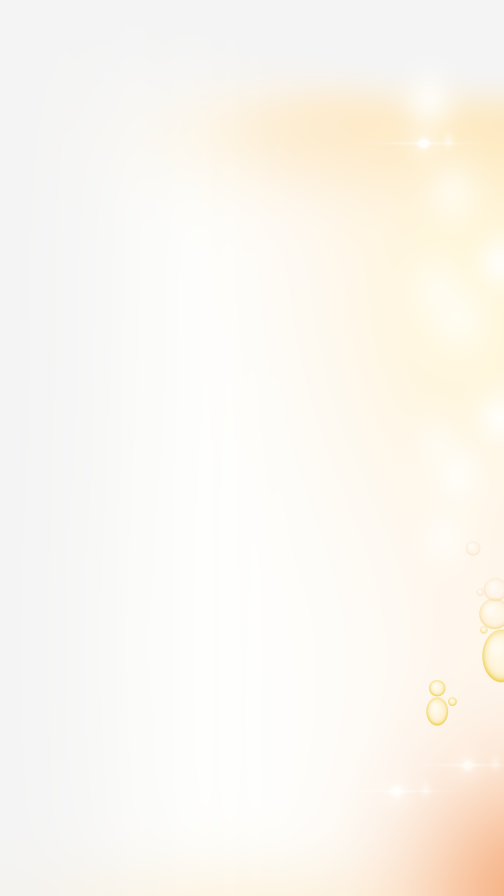
Give the GLSL for this background, as a WebGL 2 fragment shader.

```glsl
#version 300 es
precision highp float;
// Soft pale backdrop with a warm glowing right side, light flares and golden bubbles.
uniform vec2 u_resolution;
out vec4 outColor;

const float ASPECT = 0.5625;   // width of the design, its height being 1
const vec3 MIST   = vec3(0.957, 0.957, 0.957);
const vec3 WHITE  = vec3(0.995, 0.995, 0.988);
const vec3 CREAM  = vec3(1.000, 0.960, 0.915);
const vec3 HONEY  = vec3(0.990, 0.890, 0.715);
const vec3 LEMON  = vec3(1.000, 0.965, 0.830);
const vec3 PEACH  = vec3(0.960, 0.670, 0.480);
const vec3 LIGHT  = vec3(1.000, 0.998, 0.980);
const vec3 GOLD   = vec3(0.920, 0.780, 0.160);
const vec3 ROSE   = vec3(0.980, 0.830, 0.680);
const float STREAK_COUNT = 70.0;
const float STREAK_STRENGTH = 0.003;

// Soft lights: centre, radius, strength
const int LIGHT_COUNT = 9;
const vec4 LIGHTS[LIGHT_COUNT] = vec4[](
  vec4(0.479, 0.888, 0.026, 0.80), vec4(0.505, 0.785, 0.030, 0.60),
  vec4(0.487, 0.677, 0.032, 0.55), vec4(0.514, 0.642, 0.034, 0.65),
  vec4(0.558, 0.707, 0.024, 0.90), vec4(0.558, 0.533, 0.024, 0.90),
  vec4(0.485, 0.505, 0.026, 0.45), vec4(0.511, 0.469, 0.030, 0.80),
  vec4(0.496, 0.399, 0.026, 0.70));

// Sparkles: centre, distance to the trailing ghost, strength
const int SPARKLE_COUNT = 3;
const vec4 SPARKLES[SPARKLE_COUNT] = vec4[](
  vec4(0.473, 0.840, 0.028, 1.0), vec4(0.443, 0.117, 0.032, 1.0),
  vec4(0.522, 0.146, 0.031, 0.8));

// Bubbles: centre, radius, vertical stretch
const int BUBBLE_COUNT = 9;
const vec4 BUBBLES[BUBBLE_COUNT] = vec4[](
  vec4(0.488, 0.232, 0.0090, 1.0), vec4(0.488, 0.206, 0.0120, 1.30),
  vec4(0.505, 0.217, 0.0046, 1.0), vec4(0.528, 0.388, 0.0080, 1.0),
  vec4(0.553, 0.342, 0.0130, 1.0), vec4(0.552, 0.315, 0.0170, 1.0),
  vec4(0.560, 0.268, 0.0215, 1.36), vec4(0.536, 0.339, 0.0040, 1.0),
  vec4(0.540, 0.297, 0.0040, 1.0));

float hash(float n) {
  return fract(sin(n * 12.9898) * 43758.5453);
}

float glow(vec2 p, vec2 centre, vec2 radius) {
  vec2 d = (p - centre) / radius;
  return exp(-dot(d, d));
}

// Smooth random value along x, for faint vertical streaks
float streaks(float x) {
  float i = floor(x);
  return mix(hash(i), hash(i + 1.0), smoothstep(0.0, 1.0, x - i)) - 0.5;
}

vec3 backdrop(vec2 p) {
  vec3 col = mix(MIST, WHITE, smoothstep(0.0, 0.26, p.x));
  float slant = p.x + 0.16 * (p.y - 0.5);
  col = mix(col, CREAM, 0.85 * smoothstep(0.22, 0.50, slant));
  col = mix(col, HONEY, 0.55 * glow(p, vec2(0.38, 0.86), vec2(0.17, 0.07)));
  col = mix(col, HONEY, 0.85 * glow(p, vec2(0.57, 0.85), vec2(0.14, 0.08)));
  col = mix(col, LEMON, 0.80 * glow(p, vec2(0.53, 0.67), vec2(0.12, 0.19)));
  col = mix(col, WHITE, 0.50 * glow(p, vec2(0.30, 0.28), vec2(0.16, 0.22)));
  // Warm floor and the peach corner
  col = mix(col, HONEY, 0.38 * glow(p, vec2(0.30, -0.02), vec2(0.24, 0.06)));
  col = mix(col, PEACH, 0.92 * glow(p, vec2(0.60, 0.00), vec2(0.13, 0.13)));
  // Misty band along the top, softer on the left
  float softness = mix(0.09, 0.035, smoothstep(0.1, 0.4, p.x));
  float edge = 0.905 - 0.012 * smoothstep(0.35, 0.5, p.x);
  col = mix(col, MIST, smoothstep(edge - softness, edge + softness, p.y));
  float streakMask = smoothstep(0.02, 0.12, p.x) * smoothstep(0.40, 0.25, p.x);
  return col + STREAK_STRENGTH * streakMask * streaks(p.x * STREAK_COUNT);
}

vec3 addLights(vec3 col, vec2 p) {
  for (int i = 0; i < LIGHT_COUNT; i++) {
    vec4 l = LIGHTS[i];
    col = mix(col, LIGHT, l.w * glow(p, l.xy, vec2(l.z, 1.15 * l.z)));
  }
  for (int i = 0; i < SPARKLE_COUNT; i++) {
    vec4 s = SPARKLES[i];
    float core = glow(p, s.xy, vec2(0.0055));
    float halo = 0.35 * glow(p, s.xy, vec2(0.018));
    float beam = 0.40 * glow(p, s.xy, vec2(0.045, 0.0015));
    float ghost = 0.50 * glow(p, s.xy + vec2(s.z, 0.002), vec2(0.005, 0.008));
    col = mix(col, LIGHT, s.w * min(core + halo + beam + ghost, 1.0));
  }
  return col;
}

vec3 addBubbles(vec3 col, vec2 p, float pixel) {
  for (int i = 0; i < BUBBLE_COUNT; i++) {
    vec4 b = BUBBLES[i];
    vec2 d = (p - b.xy) / vec2(1.0, b.w);
    float dist = length(d) - b.z;
    float inside = smoothstep(pixel, -pixel, dist);
    float depth = smoothstep(0.36, 0.26, b.y);   // lower bubbles are richer
    float shade = 0.75 - 0.25 * d.y / b.z;
    float rim = exp(dist / (0.10 * b.z + 0.0008)) * inside;
    vec3 tint = mix(ROSE, GOLD, depth);
    col = mix(col, LEMON, 0.45 * inside * depth);
    col = mix(col, tint, clamp(rim * shade * mix(0.65, 1.0, depth), 0.0, 1.0));
    col = mix(col, LIGHT, 0.6 * inside * glow(d, vec2(-0.25, 0.3) * b.z, vec2(0.4 * b.z)));
  }
  return col;
}

void main() {
  vec2 p = gl_FragCoord.xy / u_resolution * vec2(ASPECT, 1.0);
  vec3 col = addLights(backdrop(p), p);
  col = addBubbles(col, p, 0.8 / u_resolution.y);
  outColor = vec4(clamp(col, 0.0, 1.0), 1.0);
}
```
